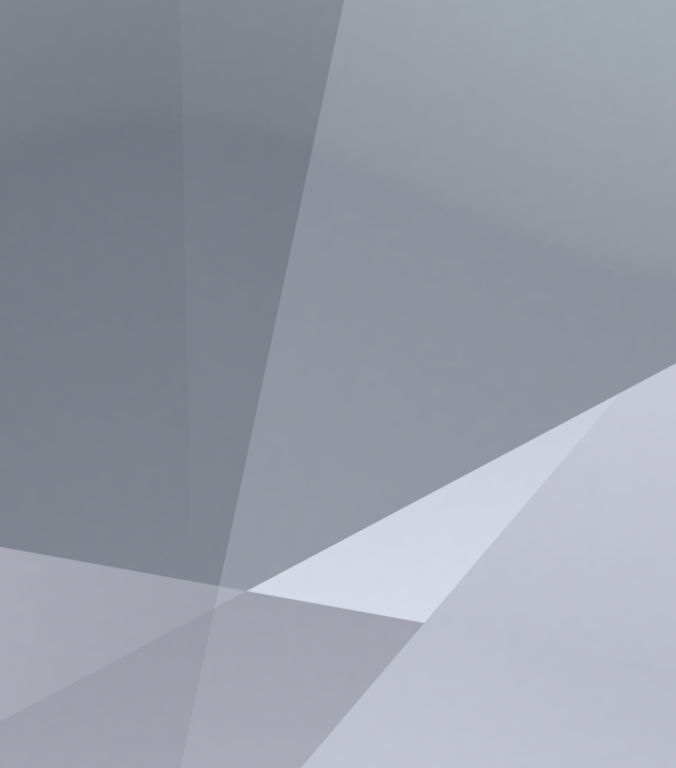
This background is drawn by a Shadertoy shader. Its source:

```glsl
// Overlapping translucent grey planes with crisp diagonal edges and a soft, grainy upper haze.

#define EDGE_BLUR 0.0014
#define HAZE_WIDTH 0.022
#define HAZE_ROUGHNESS 0.016
#define GRAIN 0.006
#define SHADOW_GREY vec3(0.450, 0.467, 0.512)
#define SLATE_GREY  vec3(0.550, 0.568, 0.614)
#define MIST_GREY   vec3(0.640, 0.650, 0.697)
#define PALE_GREY   vec3(0.752, 0.762, 0.812)
#define BRIGHT_GREY vec3(0.822, 0.838, 0.888)

vec2 hashGradient(vec2 cell) {
    vec3 h = fract(cell.xyx * vec3(0.1031, 0.1030, 0.0973));
    h += dot(h, h.yzx + 33.33);
    float angle = 6.28318 * fract((h.x + h.y) * h.z);
    return vec2(cos(angle), sin(angle));
}

float gradientNoise(vec2 p) {
    vec2 i = floor(p), f = fract(p);
    vec2 u = f * f * f * (f * (f * 6.0 - 15.0) + 10.0);
    vec2 e = vec2(1.0, 0.0);
    float low = mix(dot(hashGradient(i), f),
                    dot(hashGradient(i + e), f - e), u.x);
    float high = mix(dot(hashGradient(i + e.yx), f - e.yx),
                     dot(hashGradient(i + 1.0), f - 1.0), u.x);
    return mix(low, high, u.y);
}

// Coverage of the half-plane to the left of the line from a to b.
float leftOf(vec2 p, vec2 a, vec2 b) {
    vec2 along = normalize(b - a), toP = p - a;
    float d = along.x * toP.y - along.y * toP.x;
    float w = max(EDGE_BLUR, 0.7 / iResolution.y);
    return smoothstep(-w, w, d);
}

// Height of the curved lower border of the haze.
float hazeBorder(float x) {
    float d = x - 0.22;
    return 0.850 - 0.878 * d * d + 0.687 * d * d * d;
}

void mainImage(out vec4 fragColor, in vec2 fragCoord) {
    vec2 p = fragCoord / iResolution.xy;

    // Half-planes that divide the canvas
    float rightOfSteep = leftOf(p, vec2(0.509, 1.0), vec2(0.267, 0.0));
    float aboveRise    = leftOf(p, vec2(0.0, 0.060), vec2(1.0, 0.527));
    float aboveFall    = leftOf(p, vec2(0.0, 0.288), vec2(1.0, 0.130));
    float rightOfSlant = 1.0 - leftOf(p, vec2(0.445, 0.0), vec2(0.912, 0.483));
    float rightOfSeam  = leftOf(p, vec2(0.266, 1.0), vec2(0.285, 0.2));

    // Upper planes lighten away from the haze border
    float border = hazeBorder(p.x);
    float depth = max(border - p.y, 0.0);
    vec3 shadow = SHADOW_GREY + 0.095 * depth;
    shadow += rightOfSeam * mix(0.004, 0.016, smoothstep(0.2, 0.6, p.y));
    vec3 slate = SLATE_GREY + 0.065 * depth;
    vec3 upper = mix(shadow, slate, rightOfSteep);

    // Haze with a ragged lower border
    float ragged = gradientNoise(p * vec2(55.0, 75.0))
                 + 0.6 * gradientNoise(p * vec2(120.0, 170.0));
    float height = p.y - border;
    float haze = smoothstep(-HAZE_WIDTH, HAZE_WIDTH, height + HAZE_ROUGHNESS * ragged);
    float lift = mix(0.012, 0.024, p.x) + 0.20 * max(height, 0.0);
    upper += haze * lift * vec3(0.95, 1.12, 0.92);

    // Lower left: a lighter wedge over two darker planes
    vec3 wedge = MIST_GREY + 0.020 - 0.10 * p.x + 0.050 * rightOfSteep;
    vec3 base = MIST_GREY + mix(-0.008, 0.022, rightOfSteep) - 0.16 * p.y;
    vec3 lowerLeft = mix(base, wedge, aboveRise);

    // Lower right: bright shard beside two pale planes
    vec3 shard = BRIGHT_GREY + 0.16 * (0.32 - p.y);
    vec3 paleTop = PALE_GREY + 0.13 * (p.y - 0.30);
    vec3 paleBase = PALE_GREY - 0.10 * p.y - 0.020 * smoothstep(0.6, 1.0, p.x) + 0.006;
    vec3 pale = mix(paleBase, paleTop, aboveFall);

    // Assemble the planes
    vec3 aboveFallColor = mix(mix(shard, pale, rightOfSlant), upper, aboveRise);
    vec3 belowFallColor = mix(lowerLeft, pale, rightOfSlant * (1.0 - aboveRise));
    vec3 color = mix(belowFallColor, aboveFallColor, aboveFall);

    // Faint mottling
    color += GRAIN * gradientNoise(p * vec2(36.0, 48.0));
    fragColor = vec4(color, 1.0);
}
```
